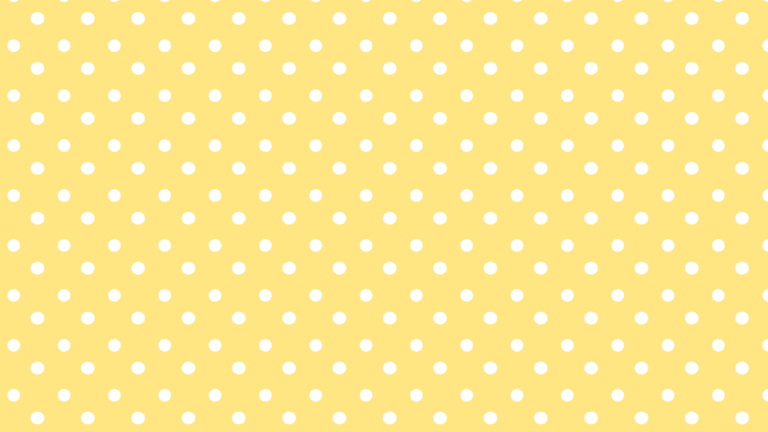
Reproduce this pattern procedurally as a WebGL 2 fragment shader.

```glsl
#version 300 es
precision highp float;
// Polka dots: two interleaved lattices of white dots on pale yellow.
// Each lattice folds the plane into one cell and measures an ellipse there;
// lengths are in canvas heights, so the pattern scales with the canvas.

uniform vec2 u_resolution;
out vec4 fragColor;

// Approximate signed distance to the nearest ellipse of a repeating lattice.
float dotLattice(vec2 p, vec2 center, vec2 radii) {
    vec2 cell = vec2(0.1165, 0.1156);
    vec2 q = mod(p - center + 0.5 * cell, cell) - 0.5 * cell;
    return (length(q / radii) - 1.0) * min(radii.x, radii.y);
}

void main() {
    vec2 p = gl_FragCoord.xy / u_resolution.y;

    // Slightly wide dots, then round dots offset between them
    float wideDots = dotLattice(p, vec2(0.0868, 0.9572), vec2(0.0158, 0.0147));
    float roundDots = dotLattice(p, vec2(0.0319, 0.8942), vec2(0.0146));
    float dist = min(wideDots, roundDots);

    // Soft edge, never narrower than a pixel
    float soft = max(0.0022, 0.75 / u_resolution.y);
    float cover = 1.0 - smoothstep(-soft, soft, dist);

    vec3 yellow = vec3(1.0, 0.9, 0.51);
    vec3 white = vec3(1.0, 1.0, 0.995);
    vec3 color = mix(yellow, white, cover);

    // Faint dulling of red along the rims
    color.r -= 0.07 * cover * (1.0 - cover);
    fragColor = vec4(color, 1.0);
}
```
